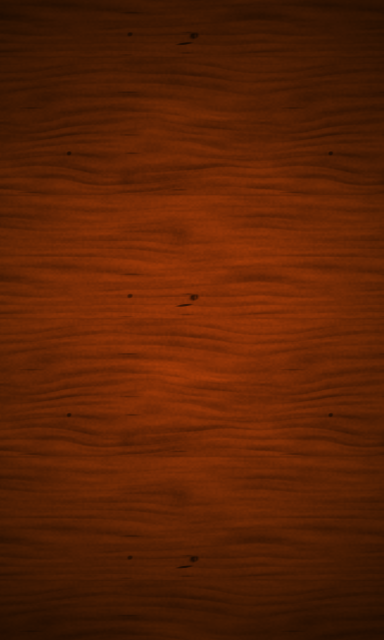
A Shadertoy shader for this texture:

```glsl
// Polished reddish-brown wood: a repeating two-plank tile with knots, lit from the centre.

const float TILES_DOWN = 2.446;               // square tiles along the canvas height
const vec2  SEAMS = vec2(0.217, 0.745);       // plank joints inside a tile, measured downward
const float RINGS = 23.0;                     // growth lines per tile
const vec2  FLECK_GRID = vec2(5.0, 13.0);
const float FLECK_CHANCE = 0.12;
const vec2  FALLOFF = vec2(1.2, 1.92);        // how fast the light fades sideways and vertically
const float AMBIENT = 0.04;
const vec3  GLOW  = vec3(0.555, 0.196, 0.027);
const vec3  SHADE = vec3(0.535, 0.226, 0.025);
const float TAU = 6.28319;

// Knots and stains: centre, then radii, in tile units
const vec4 KNOT_LARGE = vec4(0.742, 0.137, 0.017, 0.011);
const vec4 KNOT_SMALL = vec4(0.497, 0.131, 0.009, 0.007);
const vec4 KNOT_SIDE  = vec4(0.264, 0.586, 0.008, 0.007);
const vec4 SPLIT      = vec4(0.704, 0.167, 0.027, 0.004);
const vec4 STAIN_HIGH = vec4(0.690, 0.905, 0.035, 0.025);
const vec4 STAIN_LOW  = vec4(0.484, 0.680, 0.025, 0.025);

float hash(vec2 p) {
    vec3 q = fract(vec3(p.xyx) * 0.1031);
    q += dot(q, q.yzx + 33.33);
    return fract((q.x + q.y) * q.z);
}

// Value noise that wraps after one tile
float tileNoise(vec2 t, vec2 cells, float seed) {
    vec2 p = t * cells, i = floor(p), f = fract(p);
    f = f * f * (3.0 - 2.0 * f);
    vec2 a = mod(i, cells) + seed, b = mod(i + 1.0, cells) + seed;
    return mix(mix(hash(a), hash(vec2(b.x, a.y)), f.x),
               mix(hash(vec2(a.x, b.y)), hash(b), f.x), f.y);
}

vec2 wrapDelta(vec2 t, vec2 centre) {
    return fract(t - centre + 0.5) - 0.5;
}

// Soft-edged elliptical mark
float mark(vec2 t, vec4 shape, float softness) {
    vec2 d = wrapDelta(t, shape.xy);
    d.y += 0.12 * d.x;
    return 1.0 - smoothstep(1.0 - softness, 1.0 + softness, length(d / shape.zw));
}

// Brightness of the grain; figure = 0 is straight grain, 1 is wavy grain
float grain(vec2 t, float figure) {
    float seed = 17.0 + 41.0 * figure;

    // Layered sines bend the fibres
    float bend = 0.0;
    for (float k = 1.0; k < 5.0; k++)
        bend += sin(TAU * (k * t.x + (5.0 - k) * t.y) + k * 2.3 + seed) / (k * k);
    float v = t.y + bend * 0.006;

    // Local slant and a low arch in the wavy plank
    vec2 arch = wrapDelta(t, vec2(0.19, 0.685)) / vec2(0.12, 0.05);
    vec2 slant = wrapDelta(t, vec2(0.73, 0.42)) / vec2(0.24, 0.10);
    float swirl = figure * exp(-dot(slant, slant));
    v += figure * 0.014 * exp(-dot(arch, arch)) - 0.05 * swirl * slant.x;
    vec2 g = vec2(t.x, v);
    v += 0.012 * (tileNoise(g, vec2(7.0, 14.0), seed) - 0.5) * (0.5 + figure);
    g.y = v;

    // Broad bands, streaks, pores and speckle
    float tone = 1.0;
    tone += 0.17 * (tileNoise(g, vec2(3.0, 12.0), seed + 3.0) - 0.5);
    tone += 0.17 * (tileNoise(g, vec2(5.0, 35.0), seed + 7.0) - 0.5);
    tone += 0.15 * (tileNoise(g, vec2(12.0, 92.0), seed + 11.0) - 0.5);
    tone += 0.09 * (tileNoise(t, vec2(110.0, 130.0), seed + 13.0) - 0.5);
    tone += 0.16 * swirl * (tileNoise(g, vec2(10.0, 21.0), seed + 19.0) - 0.4);

    // Growth lines: slow darkening, quick release
    float phase = fract(v * RINGS + 1.5 * tileNoise(g, vec2(3.0, 9.0), seed + 23.0));
    float ring = smoothstep(0.2, 0.8, phase) * (1.0 - smoothstep(0.8, 1.0, phase));
    return tone - 0.24 * ring * tileNoise(g, vec2(4.0, 14.0), seed + 29.0);
}

// Thin dark flecks, scattered one per chosen cell
float flecks(vec2 t) {
    vec2 cell = floor(t * FLECK_GRID), f = fract(t * FLECK_GRID);
    float pick = hash(cell + 71.0);
    vec2 centre = vec2(0.4 + 0.2 * hash(cell + 83.0), 0.25 + 0.5 * hash(cell + 97.0));
    vec2 radius = vec2(mix(0.12, 0.30, hash(cell + 103.0)), 0.065);
    float body = 1.0 - smoothstep(0.1, 1.2, length((f - centre) / radius));
    return body * step(pick, FLECK_CHANCE);
}

void mainImage(out vec4 fragColor, in vec2 fragCoord) {
    vec2 uv = fragCoord / iResolution.xy;
    vec2 t = fract(vec2(fragCoord.x, iResolution.y - fragCoord.y) / iResolution.y * TILES_DOWN);
    float soft = TILES_DOWN / iResolution.y;

    // Two planks, each slightly different in tone
    vec2 joint = smoothstep(SEAMS - soft, SEAMS + soft, vec2(t.y));
    float tone = mix(grain(t, 0.0) + 0.025, grain(t, 1.0) - 0.025, joint.x - joint.y);
    vec2 gap = abs(t.y - SEAMS);
    tone -= 0.05 * (1.0 - smoothstep(0.0, 2.0 * soft, min(gap.x, gap.y)));

    // Knots, stains and flecks
    float rough = 0.65 + 0.5 * tileNoise(t, vec2(150.0, 60.0), 5.0);
    tone *= 1.0 - 0.55 * rough * mark(t, KNOT_LARGE, 0.5);
    tone *= 1.0 - 0.45 * mark(t, KNOT_SMALL, 0.6);
    tone *= 1.0 - 0.50 * mark(t, KNOT_SIDE, 0.6);
    tone *= 1.0 - 0.60 * mark(t, SPLIT, 0.6);
    tone *= 1.0 - 0.15 * rough * (mark(t, STAIN_HIGH, 0.9) + mark(t, STAIN_LOW, 0.9));
    tone *= 1.0 - 0.22 * flecks(t);

    // Central light
    vec2 d = (uv - 0.5) * FALLOFF;
    float light = mix(AMBIENT, 1.0, exp(-dot(d, d)));
    fragColor = vec4(mix(SHADE, GLOW, light) * light * tone, 1.0);
}
```
